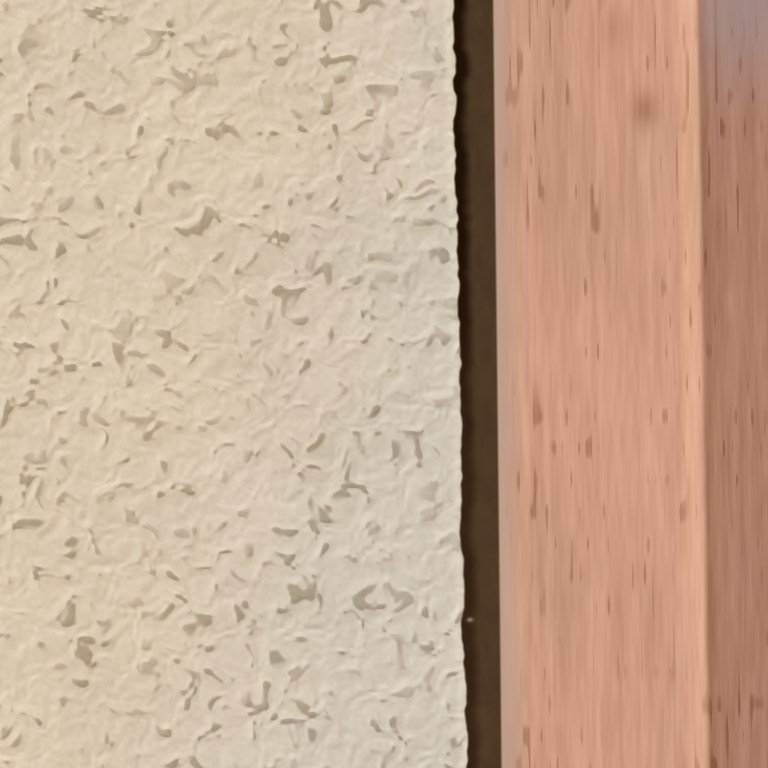
Give the GLSL for this texture, as a three.js fragment shader.

```glsl
#define PLASTER_SCALE 62.0
#define RELIEF 0.17
#define PIT_DEPTH 0.16
#define GRAIN_DEPTH 0.075
#define EDGE_SOFT 0.0022
#define PLASTER_WARM vec3(0.855, 0.785, 0.685)
#define PLASTER_COOL vec3(0.815, 0.775, 0.705)
#define GAP_BROWN vec3(0.305, 0.225, 0.145)
#define GAP_BLACK vec3(0.13, 0.065, 0.02)
#define WOOD_LIGHT vec3(0.795, 0.605, 0.505)
#define WOOD_DARK vec3(0.675, 0.49, 0.405)

varying vec2 vUv;

float hash(vec2 p) {
  vec3 q = fract(vec3(p.xyx) * 0.1031);
  q += dot(q, q.yzx + 33.33);
  return fract((q.x + q.y) * q.z);
}

float noise(vec2 p) {
  vec2 i = floor(p), f = fract(p);
  f = f * f * (3.0 - 2.0 * f);
  return mix(mix(hash(i), hash(i + vec2(1.0, 0.0)), f.x),
             mix(hash(i + vec2(0.0, 1.0)), hash(i + vec2(1.0, 1.0)), f.x), f.y);
}

float fbm(vec2 p) {
  float sum = 0.0, amp = 0.5;
  for (int i = 0; i < 4; i++) {
    sum += amp * noise(p);
    p = mat2(1.6, 1.2, -1.2, 1.6) * p + 17.3;
    amp *= 0.5;
  }
  return sum;
}

float bell(float x, float width) {
  return exp(-x * x / (width * width));
}

// Lumpy plaster height, warped so that the dents curl
float plasterHeight(vec2 uv) {
  vec2 p = uv * PLASTER_SCALE;
  p += 1.3 * vec2(noise(p * 0.6 + 9.0), noise(p * 0.6 + 41.0));
  return 0.65 * noise(p) + 0.35 * noise(p * 1.9 + 23.0);
}

vec3 plaster(vec2 uv) {
  float cool = smoothstep(0.15, 0.6, uv.x - 0.25 * uv.y + 0.2 * fbm(uv * 6.0));
  vec3 color = mix(PLASTER_WARM, PLASTER_COOL, cool);
  color *= 0.97 + 0.06 * fbm(uv * 9.0 + 5.0);

  // Light from the upper left, then shadowed pits
  float h = plasterHeight(uv);
  float slope = plasterHeight(uv + vec2(0.003, -0.004)) - h;
  color += RELIEF * clamp(-slope, -0.5, 0.35) * vec3(0.9, 1.0, 1.05);
  float patchy = smoothstep(0.25, 0.65, noise(uv * 17.0 + 3.0));
  float pit = smoothstep(0.36, 0.2, h) * mix(0.45, 1.0, patchy);
  color -= PIT_DEPTH * pit * vec3(0.95, 1.0, 1.05);
  color += 0.03 * (noise(uv * 190.0) - 0.5);
  return color;
}

vec3 gap(vec2 uv, float fromLeft) {
  float shade = smoothstep(0.023, 0.006, fromLeft + 0.008 * (noise(uv * vec2(30.0, 22.0)) - 0.5));
  shade *= mix(0.55, 1.0, smoothstep(0.4, 0.7, uv.y));
  vec3 color = mix(GAP_BROWN, GAP_BLACK, shade);
  color *= 0.9 + 0.2 * fbm(uv * vec2(90.0, 45.0));
  float fleck = bell(length((uv - vec2(0.612, 0.193)) * vec2(1.0, 1.3)), 0.004);
  return color + 0.35 * fleck;
}

vec3 wood(vec2 uv, float fromEdge, float fromSeam) {
  float beyond = smoothstep(-0.003, 0.004, fromSeam);
  vec3 color = mix(WOOD_LIGHT, WOOD_DARK, beyond);

  // Broad tone, streaks and short dark pores along the board
  vec2 along = vec2(fromEdge, uv.y);
  color *= 0.95 + 0.1 * fbm(along * vec2(14.0, 4.0));
  float streak = fbm(along * vec2(110.0, 5.0) + 7.0) - 0.47;
  float fiber = noise(along * vec2(300.0, 28.0)) - 0.5;
  color += GRAIN_DEPTH * (1.3 * streak + 0.55 * fiber);
  float pore = smoothstep(0.76, 0.94, noise(along * vec2(190.0, 24.0) + 31.0));
  pore *= smoothstep(0.35, 0.7, noise(along * vec2(25.0, 5.0) + 2.0));
  color -= 0.11 * pore;

  // Pale left lip, lit ridge and dark seam line
  float lip = smoothstep(0.035, 0.004, fromEdge);
  color = mix(color, vec3(0.74, 0.62, 0.55), 0.75 * lip);
  color += vec3(0.065, 0.06, 0.045) * bell(fromSeam + 0.014, 0.016);
  color -= 0.06 * bell(fromSeam - 0.006, 0.006);

  // Knot stains and the cool sheen in the upper corner
  float knot = bell(length((uv - vec2(0.84, 0.857)) * vec2(1.0, 0.7)), 0.016);
  knot += 0.5 * bell(length((uv - vec2(0.80, 0.965)) * vec2(1.0, 0.6)), 0.018);
  color -= 0.13 * knot;
  float sheen = bell(length((uv - vec2(0.97, 1.0)) * vec2(1.0, 0.8)), 0.085) * beyond;
  return mix(color, vec3(0.63, 0.55, 0.54), 0.8 * sheen);
}

void main() {
  vec2 uv = vUv;
  float down = 1.0 - uv.y;

  // Slightly leaning boundaries, rough only beside the plaster
  float rough = 0.006 * (noise(vec2(uv.y * 38.0, 2.0)) - 0.5)
              + 0.003 * (noise(vec2(uv.y * 95.0, 8.0)) - 0.5);
  float fromWall = uv.x - (0.590 + 0.016 * down + rough);
  float fromEdge = uv.x - (0.642 + 0.011 * down);
  float fromSeam = uv.x - (0.908 + 0.014 * down);

  vec3 wall = plaster(uv) + 0.035 * bell(fromWall + 0.007, 0.006);
  vec3 color = mix(wall, gap(uv, fromWall), smoothstep(-EDGE_SOFT, EDGE_SOFT, fromWall));
  color = mix(color, wood(uv, fromEdge, fromSeam), smoothstep(-EDGE_SOFT, EDGE_SOFT, fromEdge));
  gl_FragColor = vec4(clamp(color, 0.0, 1.0), 1.0);
}
```
